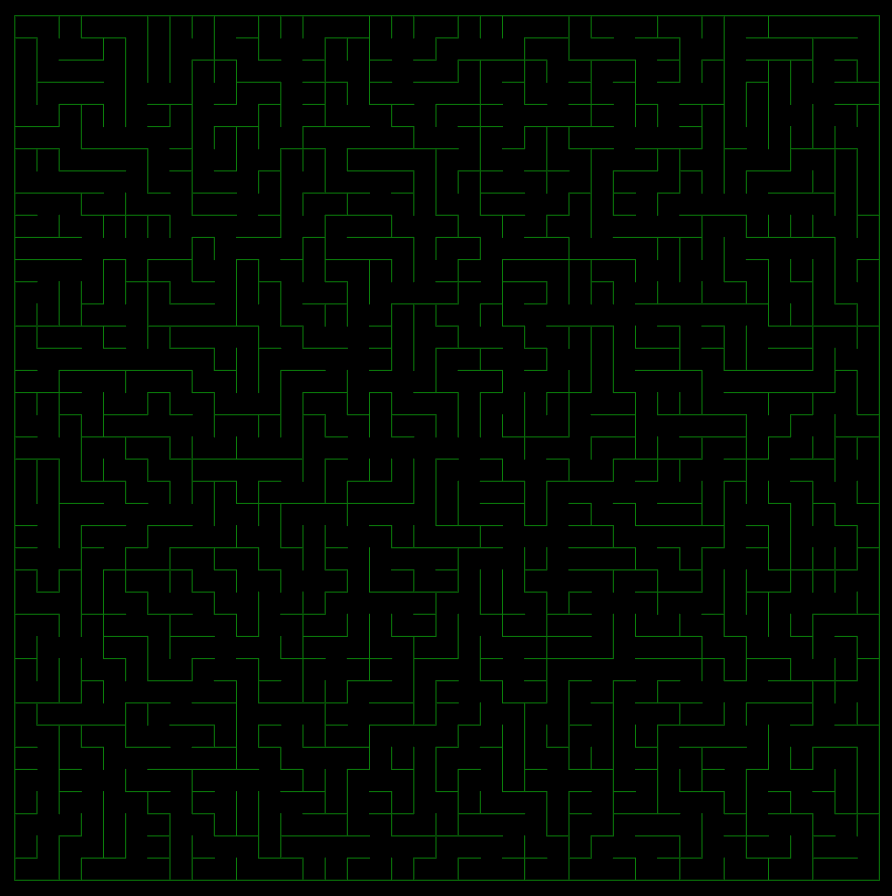
A Shadertoy shader for this pattern:

```glsl
// A square maze of hairline green walls on black.
// Every inner grid post grows one wall, sideways or outward, so all walls
// join up with the border; each point measures the walls at its nearest post.

const float CELLS = 39.0;                       // cells along each side
const float CELL_SIZE = 0.02474;                // in canvas heights
const float LINE_WIDTH = 0.00087;               // in canvas heights
const float SIDE_CHANCE = 0.295;                // chance of each sideways growth
const vec2 CENTER_SHIFT = vec2(0.0012, 0.0);    // maze centre from canvas centre
const vec3 WALL_COLOR = vec3(0.055, 0.65, 0.055);
const vec3 FLOOR_COLOR = vec3(0.0);

float hash(vec2 p) {
    return fract(sin(dot(p, vec2(12.9898, 78.233))) * 43758.5453);
}

// Axis direction from a post to the closest side of the maze
vec2 outward(vec2 post) {
    vec2 c = post - 0.5 * CELLS;
    return abs(c.x) > abs(c.y) ? vec2(sign(c.x), 0.0) : vec2(0.0, sign(c.y));
}

// First random choice of growth: left, right or outward
vec2 firstGrowth(vec2 post) {
    vec2 ahead = outward(post);
    vec2 side = vec2(-ahead.y, ahead.x);
    float pick = hash(post);
    if (pick < SIDE_CHANCE) return side;
    if (pick < 2.0 * SIDE_CHANCE) return -side;
    return ahead;
}

// Final growth: when two posts choose each other, one turns outward
vec2 growth(vec2 post) {
    vec2 ahead = outward(post);
    vec2 side = vec2(-ahead.y, ahead.x);
    vec2 dir = firstGrowth(post);
    bool mutual = dir == side && firstGrowth(post + dir) == -dir;
    return mutual ? ahead : dir;
}

bool isInside(vec2 post) {
    return all(greaterThan(post, vec2(0.0))) && all(lessThan(post, vec2(CELLS)));
}

// Is there a wall from post a to its neighbour a + dir?
bool hasWall(vec2 a, vec2 dir) {
    vec2 b = a + dir;
    if (b != clamp(b, 0.0, CELLS)) return false;
    bool border = (a.x == b.x && (a.x == 0.0 || a.x == CELLS))
               || (a.y == b.y && (a.y == 0.0 || a.y == CELLS));
    return border
        || (isInside(a) && growth(a) == dir)
        || (isInside(b) && growth(b) == -dir);
}

// Distance to the closest wall, in cells
float wallDistance(vec2 p) {
    vec2 post = clamp(floor(p + 0.5), 0.0, CELLS);
    vec2 offset = p - post;
    float nearest = 1.0;
    vec2 dir = vec2(1.0, 0.0);
    for (int i = 0; i < 4; i++) {
        float d = length(offset - dir * clamp(dot(offset, dir), 0.0, 1.0));
        if (d < nearest && hasWall(post, dir)) nearest = d;
        dir = vec2(-dir.y, dir.x);
    }
    return nearest;
}

void mainImage(out vec4 fragColor, in vec2 fragCoord) {
    float pixel = 1.0 / iResolution.y;
    vec2 p = (fragCoord - 0.5 * iResolution.xy) * pixel - CENTER_SHIFT;
    float d = wallDistance(p / CELL_SIZE + 0.5 * CELLS) * CELL_SIZE;

    // Lines thinner than a pixel fade instead of vanishing
    float reach = 0.5 * (max(LINE_WIDTH, pixel) + pixel);
    float coverage = clamp((reach - d) / pixel, 0.0, 1.0) * min(LINE_WIDTH / pixel, 1.0);

    fragColor = vec4(mix(FLOOR_COLOR, WALL_COLOR, coverage), 1.0);
}
```
